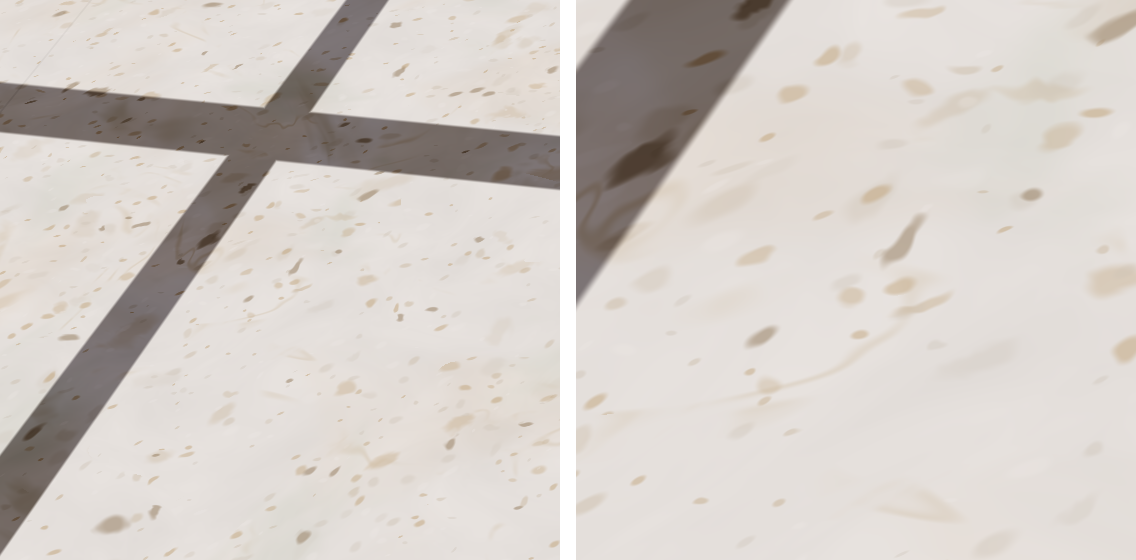
Left: the whole. Right: its middle third, enlarged.
Give the GLSL for this texture, as a three.js fragment shader.

```glsl
// Pale speckled marble paving crossed by two soft-edged bar shadows, seen at an angle.
varying vec2 vUv;

vec3 hash3(vec2 cell) {
  vec3 h = fract(vec3(cell.xyx) * vec3(0.1031, 0.103, 0.0973));
  h += dot(h, h.yxz + 33.33);
  return fract((h.xxy + h.yzz) * h.zyx);
}

mat2 rotate(float a) {
  return mat2(cos(a), sin(a), -sin(a), cos(a));
}

// Layered, warped sines: roughly -1 to 1
float clouds(vec2 p) {
  float sum = 0.0, amp = 0.6;
  for (int i = 0; i < 5; i++) {
    p = rotate(0.65) * p * 1.7 + 0.7 * sin(p.yx * 1.3 + float(i) * 2.1);
    sum += amp * sin(p.x) * sin(p.y);
    amp *= 0.62;
  }
  return sum;
}

// Cellular mineral flakes: x = coverage, y = random tint
vec2 flakes(vec2 p, float density) {
  vec2 best = vec2(0.0);
  for (int j = -1; j <= 1; j++) {
    for (int i = -1; i <= 1; i++) {
      vec2 cell = floor(p) + vec2(float(i), float(j));
      vec3 h = hash3(cell);
      vec3 k = hash3(cell + 71.7);
      vec2 d = rotate((k.x - 0.5) * 1.6) * (p - cell - 0.2 - 0.6 * h.xy);
      float size = mix(0.16, 0.5, k.y * k.y);
      float r = length(d * vec2(1.0, 1.0 + k.z)) / size;
      float cover = (1.0 - smoothstep(0.45, 1.1, r)) * step(h.z, density);
      if (cover > best.x) best = vec2(cover, fract(k.z * 7.3 + h.x));
    }
  }
  return best;
}

vec3 marble(vec2 uv) {
  // Foreshortened stone plane, with the grain running up to the right
  vec2 p = vec2(uv.x - 0.5, uv.y) / (1.2 - 0.4 * uv.y);
  vec2 grain = rotate(-0.45) * p * vec2(1.0, 1.15);
  grain.y *= 1.5;
  float broad = clouds(grain * 2.6 + 3.0);
  float fine = clouds(grain * 9.0 + 11.0);

  vec3 stone = vec3(0.895, 0.875, 0.86);
  stone = mix(stone, vec3(0.885, 0.84, 0.795), 0.5 * smoothstep(0.05, 0.9, broad));
  stone = mix(stone, vec3(0.84, 0.84, 0.80), 0.45 * smoothstep(0.2, 1.0, clouds(grain * 4.0 + 27.0)));
  stone += 0.014 * fine;

  // Three sizes of flake, from pale patches to small brown specks
  vec2 warp = vec2(fine, clouds(grain * 11.0 + 40.0));
  for (int i = 0; i < 3; i++) {
    float level = float(i);
    float scale = 7.0 * pow(2.1, level);
    vec2 f = flakes(grain * scale + warp * (0.22 + 0.06 * level) + level * 19.0,
                    0.32 + 0.16 * broad);
    vec3 tint = mix(vec3(0.80, 0.76, 0.71), vec3(0.75, 0.63, 0.46), smoothstep(0.4, 0.9, f.y));
    tint = mix(tint, vec3(0.93, 0.91, 0.90), step(f.y, 0.25));
    stone = mix(stone, tint, f.x * (0.22 + 0.14 * level) * (0.5 + 0.5 * f.y));
  }

  // Broken tan veins and rare dark inclusions
  float vein = 1.0 - smoothstep(0.0, 0.09, abs(clouds(grain * 3.7 + 52.0) - 0.15));
  stone = mix(stone, vec3(0.79, 0.71, 0.59), 0.28 * vein * smoothstep(0.0, 0.8, fine + broad * 0.5));
  vec2 chip = flakes(grain * 17.0 + warp * 0.35 + 88.0, 0.07);
  stone = mix(stone, vec3(0.60, 0.51, 0.40), chip.x * 0.55);

  // Faint joint between slabs
  float joint = abs(uv.x - 0.163 + 0.81 * (1.0 - uv.y)) / 1.29;
  return stone - 0.035 * (1.0 - smoothstep(0.0005, 0.0025, joint));
}

// Soft coverage between two signed edge distances
float bar(float fromLow, float fromHigh) {
  return smoothstep(-0.003, 0.003, fromLow) * smoothstep(-0.003, 0.003, fromHigh);
}

void main() {
  vec2 uv = vUv;
  float down = 1.0 - uv.y;
  vec3 lit = marble(uv);

  // Slightly tapering shadow bars
  float across = bar(uv.y - 0.764 + 0.103 * uv.x, 0.853 - 0.096 * uv.x - uv.y);
  float diagonal = bar((uv.x - 0.618 + 0.76 * down) / 1.256,
                       (0.694 - 0.70 * down - uv.x) / 1.22);
  float shadow = max(across, diagonal);

  // Shade cools in patches and deepens the stains
  float cool = smoothstep(-0.6, 0.6, clouds(uv * 5.0 + 7.0));
  vec3 shade = mix(vec3(0.445, 0.405, 0.385), vec3(0.475, 0.445, 0.45), cool);
  shade *= pow(lit / vec3(0.89, 0.87, 0.855), vec3(2.2));
  float stain = smoothstep(0.35, 1.1, clouds(uv * vec2(9.0, 12.0) + 63.0));
  shade = mix(shade, vec3(0.35, 0.30, 0.24), 0.5 * stain);

  gl_FragColor = vec4(mix(lit, shade, shadow), 1.0);
}
```
